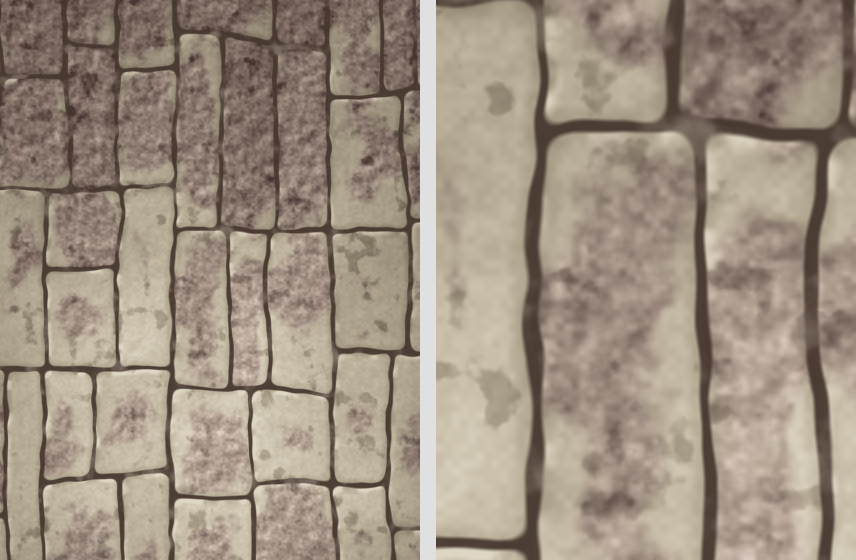
Left: the whole. Right: its middle third, enlarged.
Give the GLSL for this texture, as a WebGL 1 fragment shader.

```glsl
precision highp float;

uniform vec2 u_resolution;

const vec3 GROOVE = vec3(0.27, 0.21, 0.18);
const vec3 STONE = vec3(0.73, 0.67, 0.60);
const vec3 SHEEN = vec3(0.88, 0.83, 0.78);

struct Slab {
  float edge;   // distance to the nearest joint
  vec2 center;
  vec2 extent;  // half of width and height
  float id;
};

float hash(vec2 p) {
  return fract(sin(dot(p, vec2(127.1, 311.7))) * 43758.5);
}

float noise(vec2 p) {
  vec2 i = floor(p);
  vec2 f = fract(p);
  f = f * f * (3.0 - 2.0 * f);
  float low = mix(hash(i), hash(i + vec2(1.0, 0.0)), f.x);
  float high = mix(hash(i + vec2(0.0, 1.0)), hash(i + 1.0), f.x);
  return mix(low, high, f.y);
}

float fbm(vec2 p) {
  float sum = 0.0;
  float amp = 0.533;
  for (int i = 0; i < 4; i++) {
    sum += amp * noise(p);
    p = mat2(1.6, 1.2, -1.2, 1.6) * p + 7.3;
    amp *= 0.5;
  }
  return sum;
}

float smoothMin(float a, float b, float k) {
  float h = max(k - abs(a - b), 0.0) / k;
  return min(a, b) - 0.25 * k * h * h;
}

// Splits one big box again and again into mostly tall slabs
Slab findSlab(vec2 p) {
  vec2 lo = vec2(-0.10, -0.15);
  vec2 hi = vec2(0.85, 1.15);
  float edge = 1.0;
  float id = 1.0;
  for (int i = 0; i < 8; i++) {
    vec2 size = hi - lo;
    if (size.x * size.y < mix(0.032, 0.052, hash(vec2(id, 1.0)))) break;
    vec2 mid = 0.5 * (lo + hi);
    float ratio = mix(0.37, 0.63, hash(vec2(id, 2.0)));
    float tilt = hash(vec2(id, 3.0)) - 0.5;
    vec2 cut = mix(lo, hi, ratio);
    bool upright = size.x > size.y * mix(0.30, 0.55, hash(vec2(id, 4.0)));
    float side = upright ? p.x - cut.x - 0.05 * tilt * (p.y - mid.y)
                         : p.y - cut.y - 0.22 * tilt * (p.x - mid.x);
    if (upright) {
      if (side > 0.0) lo.x = cut.x; else hi.x = cut.x;
    } else {
      if (side > 0.0) lo.y = cut.y; else hi.y = cut.y;
    }
    edge = smoothMin(edge, abs(side), 0.014);
    id = 2.0 * id + step(0.0, side);
  }
  return Slab(edge, 0.5 * (lo + hi), 0.5 * (hi - lo), id);
}

// Hand-cut wobble of the joints
vec2 wobble(vec2 p) {
  vec2 wide = vec2(noise(p * 8.0), noise(p * 8.0 + 31.0)) - 0.5;
  vec2 fine = vec2(noise(p * 42.0), noise(p * 42.0 + 57.0)) - 0.5;
  return p + 0.018 * wide + 0.0045 * fine;
}

// Worn, pitted area in the middle of a slab
float roughness(vec2 p, Slab s) {
  float reach = length((p - s.center) / s.extent);
  float wear = mix(0.12, 0.62, hash(vec2(s.id, 5.0))) + 0.42 * smoothstep(0.35, 0.9, p.y);
  float ragged = fbm(p * 13.0 + s.id * 3.7) - 0.5;
  return smoothstep(-0.08, 0.16, wear - 0.6 * reach + 1.3 * ragged);
}

// Positive where the surface faces the light
float relief(vec2 p, float scale) {
  vec2 q = p * scale;
  return fbm(q) - fbm(q + vec2(-0.35, 0.45));
}

vec3 stoneColor(float tone) {
  vec3 shade = mix(GROOVE, STONE, clamp((tone - 0.27) / 0.46, 0.0, 1.0));
  return mix(shade, SHEEN, clamp((tone - 0.73) / 0.15, 0.0, 1.0));
}

void main() {
  vec2 p = gl_FragCoord.xy / u_resolution.y;
  Slab slab = findSlab(wobble(p));
  float rough = roughness(p, slab);

  // Lamp glow on the lower middle
  vec2 away = (p - vec2(0.37, 0.24)) / vec2(0.42, 0.50);
  float tone = 0.59 + 0.24 * exp(-dot(away, away));
  tone += 0.06 * (hash(vec2(slab.id, 6.0)) - 0.5);
  tone += 0.12 * (fbm(p * 9.0) - 0.5);

  // Pits, fine grain and scattered dark marks
  tone -= 0.13 * rough;
  tone += mix(0.05, 0.34, rough) * relief(p, 55.0);
  tone += mix(0.05, 0.13, rough) * (noise(p * 210.0) - 0.5);
  tone -= 0.14 * smoothstep(0.63, 0.78, fbm(p * 38.0 + 19.0));

  // Rounded rim with a broken wet glint
  float rim = smoothstep(0.016, 0.004, slab.edge);
  float facing = findSlab(wobble(p + vec2(-0.002, 0.003))).edge - slab.edge;
  float glint = smoothstep(0.35, 0.7, noise(p * 48.0 + 5.0));
  tone -= 0.07 * rim;
  tone += rim * glint * clamp(-facing / 0.003, 0.0, 1.0) * 0.22;

  vec3 color = stoneColor(tone);
  color += mix(vec3(-0.010, 0.008, -0.012), vec3(0.006, -0.004, 0.010), rough);

  // Dark joint of uneven width, dusty in places
  float width = mix(0.0022, 0.0052, noise(p * 26.0 + 3.0));
  float joint = 1.0 - smoothstep(width - 0.0015, width + 0.0020, slab.edge);
  vec3 dust = mix(GROOVE, vec3(0.47, 0.41, 0.37), smoothstep(0.5, 0.85, fbm(p * 34.0)));
  color = mix(color, dust, 0.93 * joint);

  gl_FragColor = vec4(color, 1.0);
}
```
